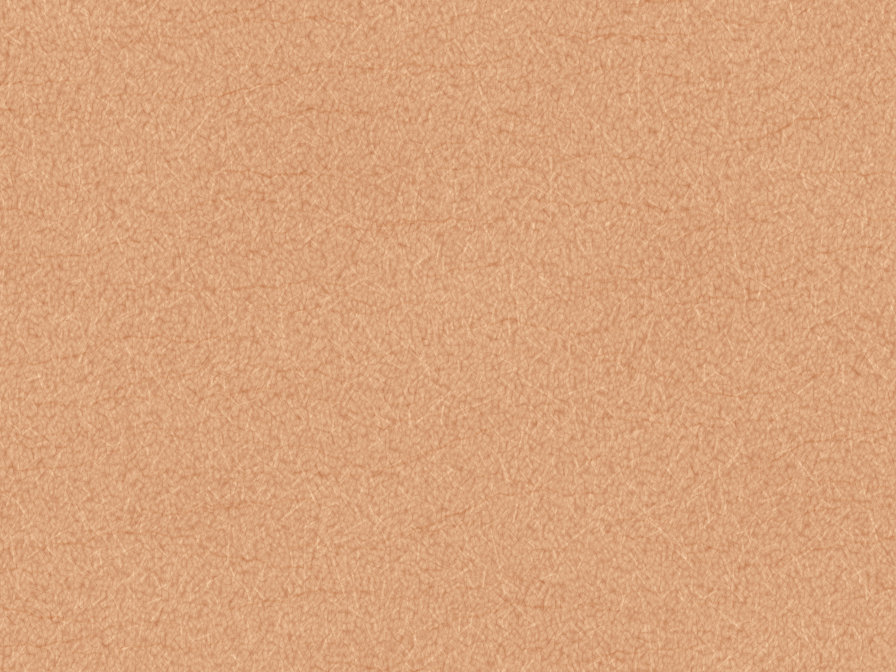
A Shadertoy shader for this texture:

```glsl
const vec3 SKIN_TAN = vec3(0.850, 0.639, 0.482);
const vec3 TONE_STEP = vec3(0.024, 0.037, 0.038);
const vec3 CREASE_TINT = vec3(-0.028, -0.064, -0.078);

vec2 hash2(vec2 p) {
    vec3 q = fract(p.xyx * vec3(0.1031, 0.1030, 0.0973));
    q += dot(q, q.yzx + 33.33);
    return fract((q.xx + q.yz) * q.zy);
}

mat2 rotation(float angle) {
    float c = cos(angle), s = sin(angle);
    return mat2(c, s, -s, c);
}

// Distances to the nearest and second nearest cell centres
vec2 cellular(vec2 p) {
    vec2 cell = floor(p), local = fract(p);
    vec2 nearest = vec2(8.0);
    for (int y = -1; y <= 1; y++)
    for (int x = -1; x <= 1; x++) {
        vec2 offset = vec2(x, y);
        float d = length(offset + hash2(cell + offset) - local);
        nearest.y = min(nearest.y, max(nearest.x, d));
        nearest.x = min(nearest.x, d);
    }
    return nearest;
}

float cellEdge(vec2 p, float width) {
    vec2 d = cellular(p);
    return 1.0 - smoothstep(0.0, width, d.y - d.x);
}

// Layered sines: bend coordinates, or form soft patches
vec2 sway(vec2 p, float freq, float amount) {
    for (int i = 0; i < 3; i++) {
        p += amount * sin(freq * p.yx + vec2(1.7, 4.1) * float(i + 1));
        freq *= 1.83;
        amount *= 0.6;
    }
    return p;
}

float patches(vec2 p, float freq) {
    float sum = 0.0;
    for (int i = 0; i < 4; i++) {
        p = rotation(1.1) * p + 0.37;
        sum += sin(freq * p.x + 1.6 * sin(freq * 0.7 * p.y));
        freq *= 1.37;
    }
    return sum * 0.35;
}

// One thin straight scratch per cell, leaning at a random angle
float fibres(vec2 p, float scale, float halfLength, float halfWidth, float blur) {
    vec2 q = p * scale;
    vec2 cell = floor(q);
    float cover = 0.0;
    for (int y = -1; y <= 1; y++)
    for (int x = -1; x <= 1; x++) {
        vec2 id = cell + vec2(x, y);
        vec2 shape = hash2(id + 71.0);
        float angle = mix(0.45, 2.65, shape.x);
        vec2 axis = vec2(cos(angle), sin(angle));
        vec2 v = q - id - hash2(id);
        float along = clamp(dot(v, axis), -halfLength, halfLength);
        float d = length(v - axis * along) / scale;
        float line = 1.0 - smoothstep(halfWidth - blur, halfWidth + blur, d);
        cover = max(cover, line * mix(0.35, 1.0, shape.y));
    }
    return cover;
}

// One thin, nearly level wrinkle per wide cell, fading at both ends
float wrinkles(vec2 p, vec2 scale, float halfWidth, float blur) {
    vec2 bent = sway(sway(p, 13.0, 0.009), 85.0, 0.0022);
    vec2 q = bent * scale;
    vec2 cell = floor(q);
    float cover = 0.0;
    for (int y = -1; y <= 1; y++)
    for (int x = -1; x <= 1; x++) {
        vec2 id = cell + vec2(x, y);
        vec2 shape = hash2(id + 29.0);
        vec2 v = (q - id - hash2(id)) / scale;
        float slope = mix(-0.16, 0.26, shape.x);
        float fade = 1.0 - smoothstep(0.25, 0.95, abs(v.x) * scale.x);
        float d = abs(v.y - slope * v.x);
        float line = 1.0 - smoothstep(halfWidth - blur, halfWidth + blur, d);
        cover = max(cover, line * fade * mix(0.2, 1.0, shape.y));
    }
    return cover;
}

void mainImage(out vec4 fragColor, in vec2 fragCoord) {
    vec2 p = fragCoord / iResolution.y;
    float pixel = 1.0 / iResolution.y;

    // Fine pores and the steep mesh between them
    vec2 bent = sway(p, 31.0, 0.003);
    float pores = 0.45 - cellular(rotation(0.35) * bent * vec2(165.0, 110.0)).x;
    float mesh = cellEdge(rotation(-0.3) * bent * vec2(115.0, 66.0) + 17.0, 0.24);

    // Crossing scratches: pale short and long ones, and dark ones
    float pale = fibres(p, 48.0, 0.48, 0.0010, pixel)
               + fibres(rotation(0.2) * p + 5.3, 37.0, 0.48, 0.0010, pixel);
    float longPale = fibres(p + 2.9, 16.0, 0.8, 0.0009, pixel);
    float dark = fibres(rotation(-0.25) * p + 7.7, 42.0, 0.48, 0.0010, pixel);

    float creases = wrinkles(p + 3.1, vec2(6.0, 19.0), 0.0015, 1.2 * pixel)
                  + 0.6 * wrinkles(p + 8.4, vec2(10.0, 26.0), 0.0012, pixel);

    float tone = 3.6 * pores
               + 1.35 * (0.30 - mesh)
               + 2.1 * (pale - 0.11)
               + 1.8 * (longPale - 0.03)
               - 1.7 * (dark - 0.055)
               + 0.20 * patches(p, 7.0);

    vec3 colour = SKIN_TAN + TONE_STEP * tone;
    colour += CREASE_TINT * (creases - 0.07);
    fragColor = vec4(clamp(colour, 0.0, 1.0), 1.0);
}
```
